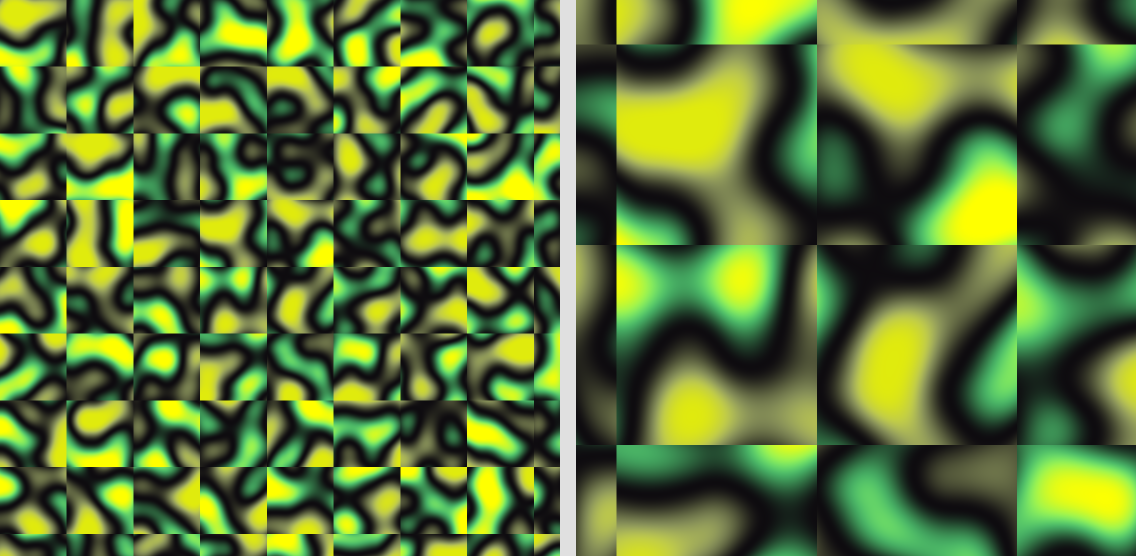
Left: the whole. Right: its middle third, enlarged.
Write a Shadertoy shader that draws this pattern.

```glsl
// Patchwork of square tiles, each cut from a different place in one noise field.
// Signed gradient noise gives soft blobs: green where positive, olive where
// negative, both warming to yellow at the core and fading to black at zero.

const float ROWS = 8.33;          // tiles down the canvas, counted from the top
const float NOISE_CELLS = 1.5;    // noise lattice cells per tile
const float OFFSET_RANGE = 190.0; // how far apart tiles sample the field
const float GLOW_FULL = 0.33;     // noise strength at full brightness
const float CORE_START = 0.20;    // noise strength where yellow sets in
const float CORE_FULL = 0.46;     // noise strength of pure yellow
const int SAMPLES = 2;            // antialiasing samples per axis

const vec3 GAP = vec3(0.055, 0.045, 0.06);
const vec3 GREEN_RIM = vec3(0.36, 0.93, 0.52);
const vec3 GREEN_CORE = vec3(1.00, 1.00, 0.00);
const vec3 OLIVE_RIM = vec3(0.67, 0.72, 0.44);
const vec3 OLIVE_CORE = vec3(0.88, 0.92, 0.05);

vec2 hash22(vec2 p) {
    vec3 q = fract(p.xyx * vec3(0.1031, 0.1030, 0.0973));
    q += dot(q, q.yzx + 33.33);
    return fract((q.xx + q.yz) * q.zy);
}

// Dot product of a random unit gradient with the offset from its corner
float cornerSlope(vec2 corner, vec2 p) {
    float angle = 6.28319 * hash22(corner).x;
    return dot(vec2(cos(angle), sin(angle)), p - corner);
}

float gradientNoise(vec2 p) {
    vec2 i = floor(p);
    vec2 f = p - i;
    vec2 u = f * f * f * (f * (f * 6.0 - 15.0) + 10.0);
    float low = mix(cornerSlope(i, p), cornerSlope(i + vec2(1, 0), p), u.x);
    float high = mix(cornerSlope(i + vec2(0, 1), p), cornerSlope(i + vec2(1, 1), p), u.x);
    return mix(low, high, u.y);
}

vec3 blobColour(float n) {
    float strength = abs(n);
    float glow = smoothstep(0.0, GLOW_FULL, strength);
    float core = smoothstep(CORE_START, CORE_FULL, strength);
    vec3 green = mix(GREEN_RIM, GREEN_CORE, core);
    vec3 olive = mix(OLIVE_RIM, OLIVE_CORE, core);
    return mix(GAP, n > 0.0 ? green : olive, glow);
}

vec3 patchwork(vec2 p) {
    vec2 tile = floor(p);
    vec2 origin = OFFSET_RANGE * hash22(tile + 47.0);
    return blobColour(gradientNoise(origin + NOISE_CELLS * (p - tile)));
}

void mainImage(out vec4 fragColor, in vec2 fragCoord) {
    vec3 sum = vec3(0.0);
    for (int y = 0; y < SAMPLES; y++) {
        for (int x = 0; x < SAMPLES; x++) {
            vec2 jitter = (vec2(x, y) + 0.5) / float(SAMPLES) - 0.5;
            // Tile units with the origin at the upper left corner
            vec2 p = fragCoord + jitter - vec2(0.0, iResolution.y);
            sum += patchwork(p * ROWS / iResolution.y);
        }
    }
    fragColor = vec4(sum / float(SAMPLES * SAMPLES), 1.0);
}
```
